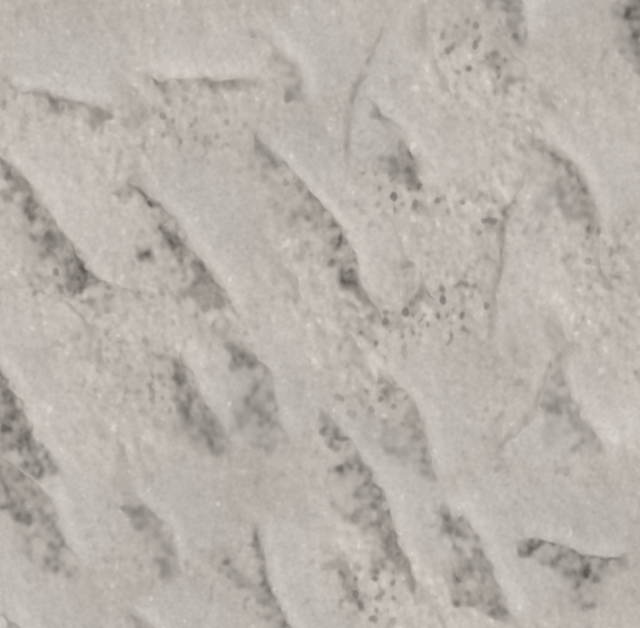
Give the GLSL for this texture, as a Shadertoy shader.

```glsl
// Pale weathered sand with slanting eroded ridges, gritty shadows and thin cracks.

vec3 hash3(vec2 cell) {
    vec3 q = fract(vec3(cell.xyx) * vec3(0.1031, 0.1030, 0.0973));
    q += dot(q, q.yxz + 33.33);
    return fract((q.xxy + q.yzz) * q.zyx);
}

// Cellular noise: soft bumps and dents around jittered cell points
float dents(vec2 p) {
    vec2 cell = floor(p);
    float sum = 0.0;
    for (int y = -1; y <= 1; y++)
    for (int x = -1; x <= 1; x++) {
        vec2 id = cell + vec2(x, y);
        vec3 h = hash3(id + 71.0);
        vec2 d = id + h.xy - p;
        float bump = max(0.0, 1.0 - dot(d, d));
        sum += (2.0 * h.z - 1.0) * bump * bump;
    }
    return sum;
}

// Layered sines bend the ridges
vec2 sway(vec2 p) {
    vec2 w = sin(p.yx * vec2(9.0, 7.0) + vec2(0.4, 2.1));
    w += 0.5 * sin(p.yx * vec2(21.0, 17.0) + p * 8.0 + w);
    return w + 0.25 * sin(p.yx * 47.0 + 2.0 * w.yx);
}

// Scattered ridges: x = shadow, y = lit crest, z = smooth lee slope
vec3 ridges(vec2 p, float ragged) {
    vec2 grid = vec2(5.6, 3.7);
    vec2 cell = floor(p * grid);
    vec3 result = vec3(0.0);
    for (int y = -1; y <= 1; y++)
    for (int x = -1; x <= 1; x++) {
        vec2 id = cell + vec2(x, y);
        vec3 h = hash3(id + 13.0);
        vec3 k = hash3(id + 157.0);
        vec2 q = p - (id + 0.1 + 0.8 * h.xy) / grid;

        // Most lean down to the right, a few are cracks or level ledges
        float crack = step(h.z, 0.17);
        float ledge = step(0.94, h.z);
        float angle = mix(0.2 + 0.5 * k.x, -0.15 - 0.3 * k.x, crack);
        angle = mix(angle, 1.45, ledge);
        float halfLength = mix(0.08 + 0.1 * k.y, 0.1, ledge);
        float width = mix(0.014 + 0.024 * k.z, 0.005, crack);

        float along = dot(q, vec2(sin(angle), -cos(angle))) / halfLength;
        float side = dot(q, vec2(cos(angle), sin(angle)));
        side += 0.012 * sin(along * 2.6 + 6.3 * k.x);
        float taper = max(0.0, 1.0 - along * along);
        float body = width * taper * (1.0 + 0.35 * along);
        float fade = smoothstep(0.0, 0.6, taper + 0.15 * ragged * taper);

        float rim = side + 0.006 * ragged;
        float shadow = smoothstep(-2.3 * body - 0.004, -0.3 * body, side + 0.019 * ragged * (1.0 - crack))
                     * smoothstep(0.006, -0.004, rim) * fade;
        shadow *= mix(0.45 + 0.55 * k.y, 0.5, crack);
        float crest = exp(-pow((side - 0.017) / 0.012, 2.0)) * fade * (1.0 - 0.6 * crack);
        float lee = smoothstep(-0.005, 0.012, side) * smoothstep(0.13, 0.06, side) * fade;
        result = max(result, vec3(shadow, crest, lee));
    }
    return result;
}

// Lumps from fist to pebble size, taller than wide
float lumps(vec2 p) {
    return 1.3 * dents(p * vec2(24.0, 19.0)) + 0.8 * dents(p * vec2(58.0, 46.0) + 5.0)
         + 0.4 * dents(p * vec2(120.0, 100.0) + 23.0);
}

void mainImage(out vec4 fragColor, in vec2 fragCoord) {
    vec2 p = fragCoord / iResolution.y;
    vec2 bent = p + 0.011 * sway(p);

    float ragged = dents(p * 34.0) + 0.7 * dents(p * 80.0 + 9.0);
    float grit = dents(p * vec2(112.0, 92.0) + 31.0);
    float grain = dents(p * 190.0 + 57.0);
    float broad = dents(bent * vec2(4.5, 6.0) + 3.0);
    vec3 ridge = ridges(bent, ragged);
    vec3 minor = ridges(bent * 1.7 + 4.3, 1.5 * ragged);

    // Crumbled ground lies between the smooth slopes, mostly across the middle
    float rough = smoothstep(-0.6, 0.5, broad + 0.5 - 2.0 * abs(p.y - 0.55));
    rough = mix(0.35, 1.0, rough) * (1.0 - 0.7 * ridge.z);

    // Side light on lumps and slopes
    float relief = lumps(p) - lumps(p + vec2(0.005, 0.004));
    float tone = 0.742 + 0.02 * broad + 0.018 * dents(bent * 12.0);
    tone += 0.042 * relief * (0.3 + rough);
    tone += 0.034 * ridge.y + 0.018 * minor.y * rough + 0.008 * ridge.z;
    tone += 0.019 * grain + 0.014 * grit * (0.5 + rough);

    // Crumbled patches, pits and a few pale specks
    float patchy = smoothstep(-0.1, 0.7, dents(bent * vec2(9.0, 11.0) + 17.0));
    float crumbs = smoothstep(-0.3, 0.9, ragged - 0.5 * grit);
    tone -= 0.075 * patchy * rough * crumbs;
    tone -= 0.1 * smoothstep(0.3, 1.1, -grit) * rough * (0.3 + patchy);
    tone += 0.04 * smoothstep(1.0, 1.3, grit) * (1.0 - ridge.x);

    // Gritty shadow
    float clods = clamp(0.66 + 0.5 * grit + 0.25 * ragged + 0.2 * grain, 0.1, 1.5);
    tone -= (0.25 * ridge.x + 0.12 * minor.x * rough) * clods;
    tone = clamp(tone, 0.34, 0.84);

    // Warm crumbled ground, greyer slopes
    vec3 tint = mix(vec3(0.0, -0.020, -0.046), vec3(0.003, -0.026, -0.056), rough);
    fragColor = vec4(tone + tint * mix(0.75, 1.0, smoothstep(0.45, 0.7, tone)), 1.0);
}
```
